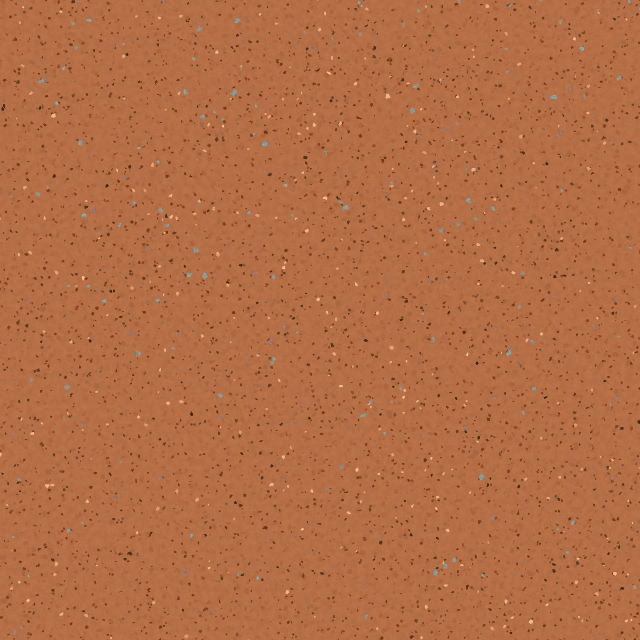
Give the GLSL for this texture, as a three.js fragment shader.

```glsl
// Terracotta sheet with fine mineral speckle: a softly mottled clay ground
// under scattered angular grains. Each kind of grain is drawn from several
// turned grids of jittered cells holding small irregular five-sided chips.

#define CLAY vec3(0.713, 0.435, 0.274)
#define RUST vec3(0.645, 0.375, 0.225)
#define DUST vec3(0.675, 0.450, 0.320)
#define BROWN vec3(0.430, 0.215, 0.090)
#define UMBER vec3(0.220, 0.160, 0.110)
#define PEACH vec3(0.980, 0.730, 0.560)
#define SLATE vec3(0.500, 0.640, 0.660)
#define MAUVE vec3(0.580, 0.470, 0.470)
#define MOTTLE 0.075
#define EDGE 0.0009
#define LAYERS 4

varying vec2 vUv;

float hash(vec2 p) {
  vec3 q = fract(vec3(p.xyx) * 0.1031);
  q += dot(q, q.yzx + 33.33);
  return fract((q.x + q.y) * q.z);
}

vec2 direction(float angle) {
  return vec2(cos(angle), sin(angle));
}

vec2 turn(vec2 p, float angle) {
  vec2 d = direction(angle);
  return vec2(d.x * p.x - d.y * p.y, d.y * p.x + d.x * p.y);
}

// Gradient noise, roughly -0.7 to 0.7
float slope(vec2 cell, vec2 corner, vec2 f) {
  return dot(direction(6.2832 * hash(cell + corner)), f - corner);
}

float gradientNoise(vec2 p) {
  vec2 i = floor(p);
  vec2 f = fract(p);
  vec2 w = f * f * f * (f * (f * 6.0 - 15.0) + 10.0);
  float low = mix(slope(i, vec2(0.0), f), slope(i, vec2(1.0, 0.0), f), w.x);
  float high = mix(slope(i, vec2(0.0, 1.0), f), slope(i, vec2(1.0), f), w.x);
  return mix(low, high, w.y);
}

// Signed distance to an irregular chip with five straight sides
float chip(vec2 p, float size, vec2 id) {
  float d = -1.0;
  for (int i = 0; i < 5; i++) {
    float side = float(i);
    float angle = (side + 0.5 * hash(id + side * 3.7)) * 1.2566;
    float reach = size * mix(0.6, 1.0, hash(id + side * 5.3 + 40.0));
    d = max(d, dot(p, direction(angle)) - reach);
  }
  return d;
}

// One turned grid; the cell is wide enough to hold its whole grain
float grainLayer(vec2 uv, float radius, float share, float seed) {
  float cells = 0.12 / radius;
  vec2 p = turn(uv * cells, seed * 1.7) + seed * 17.3 + 100.0;
  vec2 id = floor(p) + seed * 31.0;
  if (hash(id) > share) return 0.0;

  vec2 centre = mix(vec2(0.25), vec2(0.75), vec2(hash(id + 11.0), hash(id + 23.0)));
  vec2 q = turn((fract(p) - centre) / cells, 6.2832 * hash(id + 37.0));
  q.y *= mix(1.0, 1.8, hash(id + 51.0));
  float size = radius * mix(0.5, 1.2, hash(id + 67.0));
  float cover = 1.0 - smoothstep(-EDGE, EDGE, chip(q, size, id));
  return cover * mix(0.55, 1.0, hash(id + 83.0));
}

// Coverage of one kind of grain, gathered over all layers
float grains(vec2 uv, float radius, float share, float seed) {
  float cover = 0.0;
  for (int i = 0; i < LAYERS; i++) {
    cover = max(cover, grainLayer(uv, radius, share, seed + float(i)));
  }
  return cover;
}

void main() {
  // Mottled clay ground
  float fine = gradientNoise(vUv * 240.0 + 9.0);
  float broad = gradientNoise(vUv * 95.0 + 50.0);
  vec3 color = CLAY * (1.0 + MOTTLE * (0.6 * fine + 0.7 * broad));

  // Faint flakes pressed into the ground
  color = mix(color, RUST, 0.7 * grains(vUv, 0.0042, 0.85, 1.0));
  color = mix(color, DUST, 0.8 * grains(vUv, 0.0042, 0.45, 6.0));

  // Dark grains
  color = mix(color, BROWN, grains(vUv, 0.0026, 0.36, 11.0));
  color = mix(color, UMBER, grains(vUv, 0.0029, 0.05, 16.0));

  // Pale and cool grains, with a little inner shading
  float shade = 1.0 + 0.25 * fine;
  color = mix(color, MAUVE * shade, 0.8 * grains(vUv, 0.0046, 0.035, 21.0));
  color = mix(color, SLATE * shade, grains(vUv, 0.0046, 0.045, 26.0));
  color = mix(color, PEACH, grains(vUv, 0.0033, 0.055, 31.0));

  gl_FragColor = vec4(color, 1.0);
}
```
